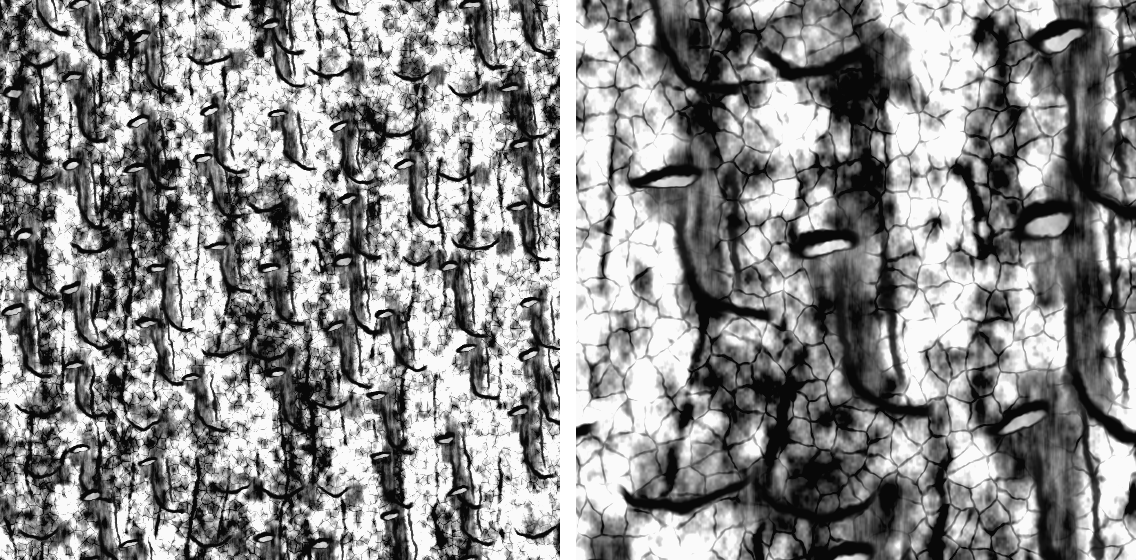
Left: the whole. Right: its middle third, enlarged.
Reproduce this texture procedurally as a WebGL 2 fragment shader.

```glsl
#version 300 es
precision highp float;
// Rough tree bark in black and white: flaky plates, upright furrows, hooked cracks and pale chips.

uniform vec2 u_resolution;
out vec4 fragColor;

float hash(vec2 p) {
    vec3 q = fract(p.xyx * 0.1031);
    q += dot(q, q.yzx + 33.33);
    return fract((q.x + q.y) * q.z);
}

vec2 hash2(vec2 p) {
    return vec2(hash(p), hash(p + 57.3));
}

float noise(vec2 p) {
    vec2 i = floor(p), f = fract(p);
    f = f * f * (3.0 - 2.0 * f);
    return mix(mix(hash(i), hash(i + vec2(1, 0)), f.x),
               mix(hash(i + vec2(0, 1)), hash(i + vec2(1, 1)), f.x), f.y);
}

float fbm(vec2 p) {
    float sum = 0.0, weight = 0.5;
    for (int i = 0; i < 4; i++) {
        sum += weight * noise(p);
        p = p * 2.03 + 17.7;
        weight *= 0.55;
    }
    return sum / 1.01;
}

// Gap between the two nearest cell points: zero along the cell borders
float cellBorder(vec2 p) {
    vec2 cell = floor(p);
    float nearest = 9.0, second = 9.0;
    for (int j = -1; j <= 1; j++)
    for (int i = -1; i <= 1; i++) {
        vec2 c = cell + vec2(i, j);
        float d = length(c + hash2(c) - p);
        second = min(second, max(nearest, d));
        nearest = min(nearest, d);
    }
    return second - nearest;
}

// 1 where d is below r, with a soft edge
float inside(float d, float r, float soft) {
    return 1.0 - smoothstep(r - soft, r + soft, d);
}

// Furrow (x), black cracks (y) and pale chip (z) around a local origin
vec3 furrowMarks(vec2 q, float seed) {
    float size = 0.8 + 0.4 * seed;
    vec2 s = vec2(q.x + 0.1 * q.y, q.y / size);
    float furrow = inside(abs(s.x), 0.013, 0.006) * inside(abs(s.y), 0.064, 0.014);
    vec2 box = abs(s - vec2(-0.013, 0.014));
    furrow = max(furrow, 0.9 * inside(max(box.x, box.y), 0.016, 0.004));

    float seam = inside(abs(s.x - 0.021), 0.0022, 0.0015) * inside(abs(s.y + 0.005), 0.05, 0.012);
    seam = max(seam, inside(abs(s.x + 0.009), 0.003, 0.002) * inside(abs(s.y + 0.02), 0.035, 0.015));
    vec2 bend = s - vec2(0.028, -0.036);
    float hook = inside(abs(length(bend) - 0.036), 0.0036, 0.0018)
               * inside(bend.x, 0.012, 0.006) * inside(bend.y, 0.0, 0.008);

    vec2 chip = s - vec2(-0.014, 0.034);
    chip.y -= 0.25 * chip.x;
    float cap = inside(length((chip - vec2(-0.002, 0.003)) / vec2(0.02, 0.0085)), 1.0, 0.15);
    float pale = inside(length(chip / vec2(0.013, 0.0042)), 1.0, 0.25);
    return vec3(furrow, max(max(0.85 * seam, hook), cap), pale);
}

// Sagging plate lip with a shadowed notch at its right end
vec3 lipMarks(vec2 q, float seed) {
    float width = 0.025 + 0.02 * seed;
    float sag = q.y + 0.02 - 0.016 * pow(q.x / width, 2.0);
    float lip = inside(abs(sag), 0.0035, 0.0018) * inside(abs(q.x), width, 0.006);
    vec2 box = abs(q - vec2(width + 0.008, -0.014));
    float notch = inside(max(box.x, box.y * 0.8), 0.016, 0.006);
    float shade = 0.45 * inside(length(q / vec2(width, 0.03)), 0.8, 0.3);
    return vec3(max(0.9 * notch, shade), lip, 0.0);
}

void main() {
    vec2 p = gl_FragCoord.xy / u_resolution.y;
    vec2 ragged = p + 0.010 * (vec2(fbm(p * 55.0), fbm(p * 55.0 + 31.0)) - 0.5)
                    + 0.012 * (vec2(noise(p * 14.0), noise(p * 14.0 + 9.0)) - 0.5);

    // Flaky plates: blotchy grain, hairline cracks and darker upright lanes
    float grain = fbm(p * vec2(75.0, 62.0));
    float upright = fbm(p * vec2(150.0, 28.0) + 5.0);
    float lane = smoothstep(0.4, 0.78, noise(ragged * vec2(24.0, 5.0) + 3.0));
    float hairline = inside(cellBorder(ragged * vec2(68.0, 60.0)), 0.08, 0.07);
    float tone = 1.06 + 2.3 * (grain - 0.5) - 0.62 * lane - 0.38 * hairline;
    tone -= 0.5 * (upright - 0.5);

    // Thin broken seams along the plate sides
    float side = abs(fract(ragged.x * 18.0 + 0.6 * noise(p * vec2(3.0, 6.0))) - 0.5);
    float broken = smoothstep(0.42, 0.65, noise(p * vec2(18.0, 13.0) + 40.0));
    tone -= 0.75 * inside(side, 0.05, 0.04) * broken;

    // Scatter furrows and lips over staggered columns
    vec3 marks = vec3(0.0);
    for (int i = -1; i <= 1; i++)
    for (int j = -1; j <= 1; j++) {
        float column = floor(ragged.x * 9.0) + float(i);
        float stagger = hash(vec2(column, 71.0));
        vec2 cell = vec2(column, floor(ragged.y * 8.0 + stagger) + float(j));
        vec2 middle = cell + 0.5 + 0.5 * (hash2(cell + 11.0) - 0.5);
        vec2 q = ragged - (middle - vec2(0.0, stagger)) / vec2(9.0, 8.0);
        float seed = hash(cell + 23.0);
        marks = max(marks, hash(cell + 5.0) < 0.64 ? furrowMarks(q, seed) : lipMarks(q, seed));
    }

    float furrowTone = 0.24 + 1.1 * (upright - 0.5) + 0.7 * (grain - 0.5);
    tone = mix(tone, furrowTone, 0.9 * marks.x);
    tone = mix(tone, 0.03, marks.y);
    tone = mix(tone, 0.75 + 0.6 * (grain - 0.4), marks.z);
    fragColor = vec4(vec3(clamp(tone, 0.03, 0.98)), 1.0);
}
```
